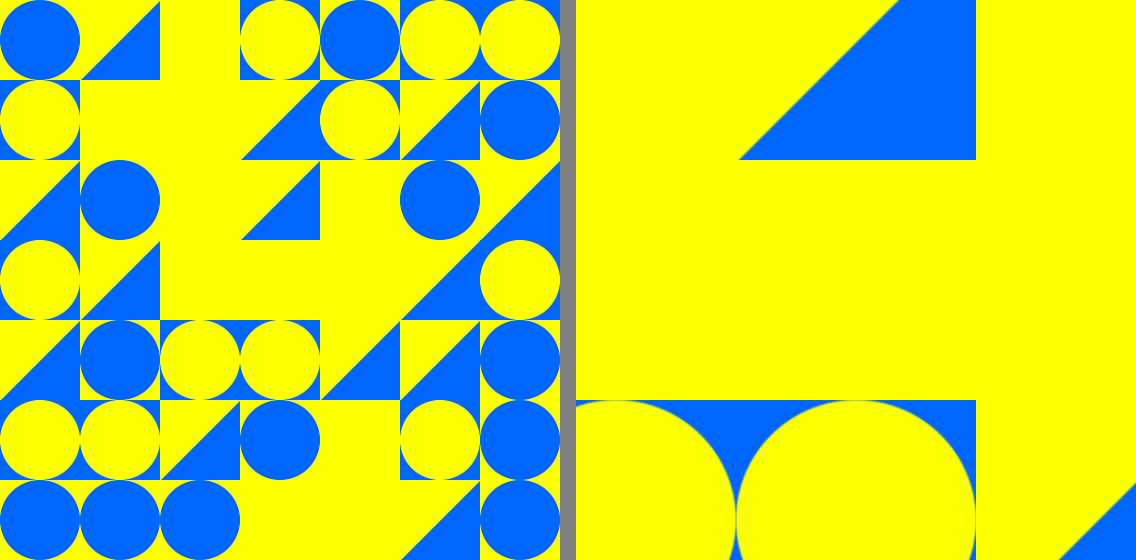
Left, the full canvas; right, a detail of the centre.
Give the GLSL for this pattern, as a three.js fragment shader.

```glsl
varying vec2 vUv;

const float TILES = 7.0;
const float EDGE = 0.007;
const float DIAGONAL_INSET = 0.012;
const vec3 YELLOW = vec3(0.99, 1.0, 0.0);
const vec3 BLUE = vec3(0.0, 0.4, 1.0);

float hash(vec2 p) {
  return fract(sin(dot(p, vec2(12.9898, 78.233))) * 43758.5453);
}

// Coverage of a shape from its signed distance, negative inside
float fill(float distance, float softness) {
  return 1.0 - smoothstep(-softness, softness, distance);
}

float circle(vec2 p, float radius) {
  return length(p - 0.5) - radius;
}

// Half tile below the rising diagonal
float lowerTriangle(vec2 p, float inset) {
  return (p.y - p.x + inset) * 0.7071;
}

// Blue coverage: disc, cut-out disc, plain or triangle, equally likely
float tileInk(vec2 p, float choice, float softness) {
  float disc = fill(circle(p, 0.5), softness);
  if (choice < 0.25) return disc;
  if (choice < 0.5) return 1.0 - disc;
  if (choice < 0.75) return 0.0;
  return fill(lowerTriangle(p, DIAGONAL_INSET), softness);
}

void main() {
  vec2 grid = vUv * TILES;
  float ink = tileInk(fract(grid), hash(floor(grid)), EDGE);
  gl_FragColor = vec4(mix(YELLOW, BLUE, ink), 1.0);
}
```
